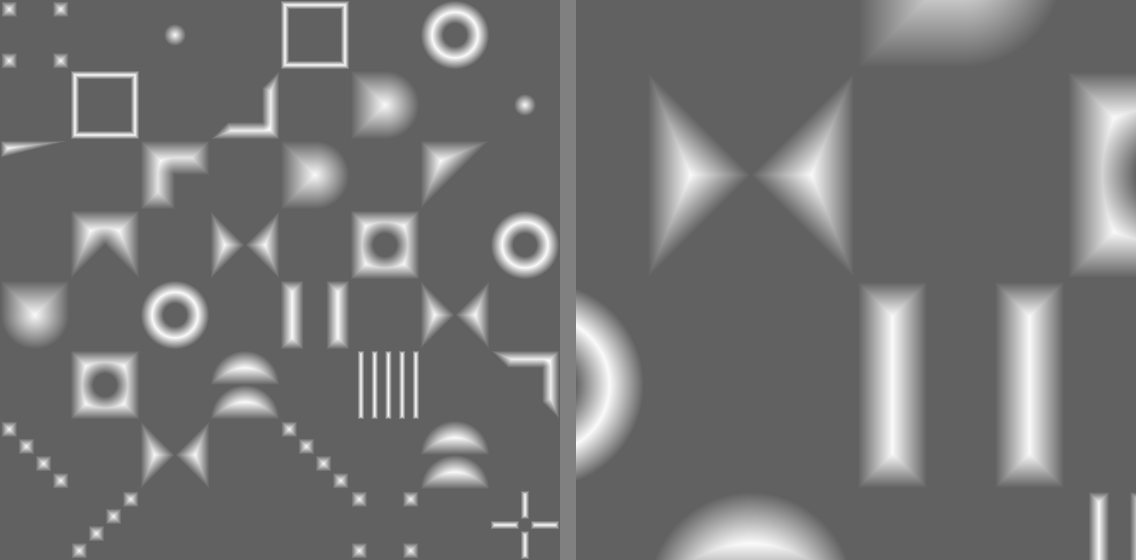
Left: the whole. Right: its middle third, enlarged.
A WebGL 2 fragment shader for this pattern:

```glsl
#version 300 es
precision highp float;
// Checkerboard of softly embossed geometric glyphs, each shaded by its inner distance to the edge.

uniform vec2 u_resolution;
out vec4 outColor;

const float CELLS = 8.0;                 // cells along the canvas
const float GLYPH_SCALE = 0.98;          // glyph size within its cell
const vec3 GROUND = vec3(0.38);
const vec3 RIDGE = vec3(0.98);
const int DECK = 32;                     // glyph slots dealt over the board
const int KINDS = 18;                    // the last kind is blank
const int COMMON_KINDS = 10;             // the first kinds recur to fill the deck
const float DOT = 0.115;                 // half side of a square dot
const float HOLE = 0.167;                // radius of round holes
const float DIAGONAL = 0.70710678;

float hash(vec2 p) {
    vec3 q = fract(p.xyx * vec3(0.1031, 0.1030, 0.0973));
    q += dot(q, q.yzx + 33.33);
    return fract((q.x + q.y) * q.z);
}

// Depth inside a centred box, negative outside.
float boxDepth(vec2 p, vec2 halfSize) {
    vec2 d = halfSize - abs(p);
    return min(d.x, d.y);
}

// Distance to the quadrant where both coordinates are negative.
float quadrantDistance(vec2 p) {
    return length(max(p, 0.0));
}

// Depth of a glyph, 0 at its edge and 1 on its ridge.
// p is the upright cell position, q the same position after quarter turns.
float glyphDepth(int kind, vec2 p, vec2 q) {
    vec2 a = abs(p);
    float r = length(p);
    float cell = boxDepth(p, vec2(0.5));
    if (cell <= 0.0) return 0.0;

    switch (kind) {
    case 0: { // diagonal row of dots
        vec2 grid = (q + 0.5) * 4.0;
        vec2 id = floor(grid);
        return id.x == id.y ? boxDepth((fract(grid) - 0.5) / 4.0, vec2(DOT)) / DOT : 0.0;
    }
    case 1: // bow tie
        return min(0.5 - a.x, (a.x - a.y) * DIAGONAL) / 0.207;
    case 2: // square with one round side
        return (q.x > 0.0 ? 0.5 - r : cell == 0.5 ? 0.5 : min(0.5 - abs(q.y), 0.5 + q.x)) / 0.5;
    case 3: // ring
        return min(0.5 - r, r - HOLE) / (0.25 - 0.5 * HOLE);
    case 4: // four corner dots
        return boxDepth(a - 0.375, vec2(DOT)) / DOT;
    case 5: // small disk
        return 1.0 - r / 0.16;
    case 6: // square with a round hole
        return min(cell, r - HOLE) / 0.224;
    case 7: // thin angle with slanted ends
        return min(min(cell, (q.x - q.y) * DIAGONAL),
                   quadrantDistance(vec2(q.x, -q.y) - 0.25)) / 0.135;
    case 8: // square frame
        return min(cell, 0.125 - cell) / 0.0625;
    case 9: { // two stacked half disks
        vec2 dome = vec2(p.x, fract(p.y * 2.0) * 0.5);
        return min(dome.y, 0.5 - length(dome)) / 0.25;
    }
    case 10: // two upright bars
        return boxDepth(vec2(a.x - 0.333, p.y), vec2(0.167, 0.5)) / 0.167;
    case 11: // corner triangle
        return min(cell, (q.y - q.x) * DIAGONAL) / 0.293;
    case 12: // sliver triangle
        return min(cell, (0.25 * (q.x + 0.5) - q.y - 0.5) / 1.031) / 0.11;
    case 13: // thick angle
        return min(cell, quadrantDistance(-q)) / 0.293;
    case 14: // five stripes
        return min(cell, (0.25 - abs(fract((p.x + 0.5) * 5.0) - 0.75)) / 5.0) / 0.05;
    case 15: { // cross with an open centre
        float along = max(a.x, a.y);
        float across = min(a.x, a.y);
        return min(0.0625 - across, min(0.5 - along, along - 0.085)) / 0.0625;
    }
    case 16: // notched flag
        return min(cell, p.y > a.x ? r : (p.y + a.x) * DIAGONAL) / 0.293;
    }
    return 0.0;
}

void main() {
    vec2 board = gl_FragCoord.xy / min(u_resolution.x, u_resolution.y) * CELLS;
    vec2 id = floor(board);
    ivec2 cell = ivec2(id);
    vec2 p = (fract(board) - 0.5) / GLYPH_SCALE;

    // Deal the deck over every second cell with a permutation polynomial.
    int index = cell.y * int(CELLS) / 2 + cell.x / 2;
    int slot = index * (7 + 10 * index) % DECK;
    int kind = slot < KINDS ? slot : (slot - KINDS) % COMMON_KINDS;

    // Random quarter turns.
    int turns = int(hash(id + 3.0) * 4.0);
    vec2 q = (turns & 1) == 1 ? vec2(-p.y, p.x) : p;
    if ((turns & 2) == 2) q = -q;

    bool occupied = ((cell.x + cell.y) & 1) == 1;
    float depth = occupied ? clamp(glyphDepth(kind, p, q), 0.0, 1.0) : 0.0;
    outColor = vec4(mix(GROUND, RIDGE, depth), 1.0);
}
```
